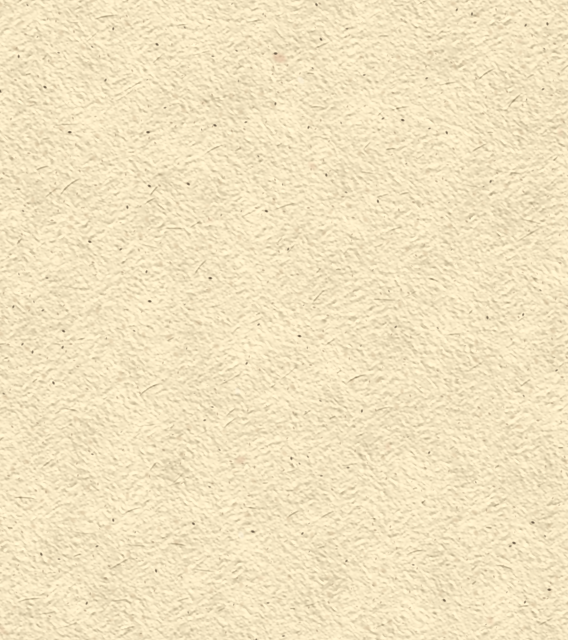
This texture is drawn by a Shadertoy shader. Its source:

```glsl
// Cream handmade paper: embossed pulp grain, short fibres and scattered flecks.
// Relief is the slope of smooth cellular bumps, stretched along two directions;
// fibres and flecks are scattered one per cell of jittered grids.

#define PAPER vec3(0.960, 0.900, 0.762)
#define SPECK_COLOR vec3(0.42, 0.36, 0.28)
#define TAN_COLOR vec3(0.78, 0.68, 0.54)
#define BLUSH_COLOR vec3(0.86, 0.71, 0.59)
#define PALE_COLOR vec3(1.0, 0.96, 0.87)
#define RIPPLE_DEPTH 0.125
#define FINE_DEPTH 0.085
#define MOTTLE_DEPTH 0.036
#define FIBRE_DEPTH 0.2
#define FIBRE_CELLS 20.0
#define FIBRE_CHANCE 0.6
#define SPECK_CELLS 25.0

vec2 hash2(vec2 p) {
    vec3 q = fract(p.xyx * vec3(0.1031, 0.1030, 0.0973));
    q += dot(q, q.yzx + 33.33);
    return fract((q.xx + q.yz) * q.zy);
}

vec2 turn(vec2 p, float angle) {
    float c = cos(angle), s = sin(angle);
    return vec2(c * p.x + s * p.y, c * p.y - s * p.x);
}

// Cellular noise: one smooth hill or hollow per jittered cell
float bumps(vec2 p) {
    vec2 cell = floor(p);
    float height = 0.0;
    for (int y = -1; y <= 1; y++)
    for (int x = -1; x <= 1; x++) {
        vec2 id = cell + vec2(x, y);
        vec2 d = id + hash2(id) - p;
        height += (2.0 * hash2(id + 71.0).x - 1.0) * exp(-5.0 * dot(d, d));
    }
    return height;
}

// Shading of the bumps under light from above
float relief(vec2 p) {
    vec2 stepUp = vec2(0.0, 0.3);
    return bumps(p - stepUp) - bumps(p + stepUp);
}

// Coverage of round flecks that vary in size and strength
float flecks(vec2 p, float cells, float chance, float radius, float blur) {
    vec2 cell = floor(p * cells);
    float cover = 0.0;
    for (int y = -1; y <= 1; y++)
    for (int x = -1; x <= 1; x++) {
        vec2 id = cell + vec2(x, y);
        vec2 pick = hash2(id + 37.0);
        float r = radius * mix(0.5, 1.2, pick.y);
        vec2 d = turn(p - (id + hash2(id)) / cells, 6.3 * pick.y);
        float dist = length(d * vec2(0.8, 1.2));
        float spot = 1.0 - smoothstep(r - blur, r + blur, dist);
        cover = max(cover, spot * step(pick.x, chance) * mix(0.4, 1.0, pick.y));
    }
    return cover;
}

// Curved fibres: a dark crease with a lit upper edge
float fibres(vec2 p, float blur) {
    vec2 cell = floor(p * FIBRE_CELLS);
    float shade = 0.0;
    for (int y = -1; y <= 1; y++)
    for (int x = -1; x <= 1; x++) {
        vec2 id = cell + vec2(x, y);
        vec2 pick = hash2(id + 113.0), form = hash2(id + 191.0);
        vec2 d = turn(p - (id + hash2(id)) / FIBRE_CELLS, mix(-0.35, 0.9, form.x));
        float halfLength = mix(0.005, 0.026, form.y * form.y);
        d.y += (pick.y - 0.5) * 18.0 * d.x * d.x;
        float along = 1.0 - smoothstep(0.4 * halfLength, halfLength, abs(d.x));
        float crease = 1.0 - smoothstep(0.0, 0.0009 + blur, abs(d.y));
        float edge = 1.0 - smoothstep(0.0, 0.0012 + blur, abs(d.y - 0.0028));
        float strength = along * step(pick.x, FIBRE_CHANCE) * mix(0.3, 1.0, pick.y);
        shade += strength * (0.35 * edge - crease);
    }
    return shade;
}

void mainImage(out vec4 fragColor, in vec2 fragCoord) {
    vec2 p = fragCoord / iResolution.y;
    float blur = max(1.0 / iResolution.y, 0.0012);

    // Pulp grain: falling and rising ripples in patches, over a finer tooth
    vec2 bent = p + 0.0012 * sin(p.yx * vec2(310.0, 270.0) + 3.0 * sin(p * 47.0));
    float falling = relief(turn(bent, -0.65) * vec2(110.0, 185.0));
    float rising = relief(turn(bent, 0.4) * vec2(95.0, 175.0) + 400.0);
    float patches = smoothstep(-0.25, 0.35, bumps(p * 26.0 + 50.0));
    float tone = RIPPLE_DEPTH * mix(falling, rising, patches);
    tone += FINE_DEPTH * relief(turn(p, -0.3) * vec2(200.0, 240.0) + 900.0);
    tone += MOTTLE_DEPTH * bumps(p * 23.0 + 200.0);

    // Fibres, with highlights held back to cream
    tone += FIBRE_DEPTH * fibres(p, blur);
    tone /= 1.0 + 8.0 * max(tone, 0.0);
    vec3 color = PAPER + tone * vec3(1.0, 1.0, 0.97);

    // Soft tan dimples and small brown dots
    color = mix(color, TAN_COLOR, 0.42 * flecks(p + 3.0, 32.0, 0.55, 0.0032, 0.0026));
    color = mix(color, TAN_COLOR * 0.85, 0.7 * flecks(p + 5.0, 46.0, 0.4, 0.0014, blur));

    // Blush stains, pale pulp and dark specks
    color = mix(color, BLUSH_COLOR, 0.55 * flecks(p + 7.0, 7.0, 0.16, 0.007, 0.004));
    color = mix(color, PALE_COLOR, 0.9 * flecks(p + 11.0, 6.0, 0.16, 0.0065, 0.002));
    color = mix(color, SPECK_COLOR, flecks(p + 17.0, SPECK_CELLS, 0.28, 0.0017, blur));

    fragColor = vec4(clamp(color, 0.0, 1.0), 1.0);
}
```
